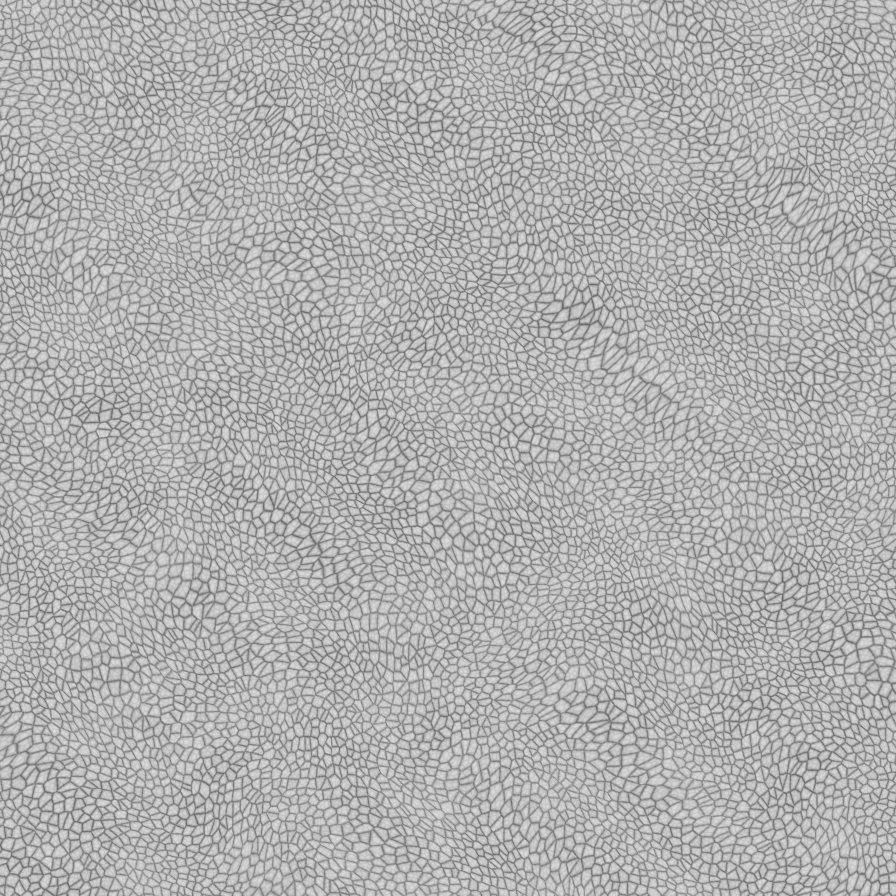
Give the GLSL for this texture, as a Shadertoy shader.

```glsl
// Pale grey pebbled leather: small rounded grains parted by fine dark creases.
// A warped cellular pattern gives the height, a weaker and finer one gives the
// wrinkles, and a light from the upper left embosses both.

const float GRAINS = 96.0;          // grains across the canvas
const float WRINKLE_SCALE = 2.1;    // wrinkle cells per grain
const float WRINKLE_DEPTH = 0.27;
const float CREASE_WIDTH = 0.09;    // in grain units
const float TOP_TONE = 0.838;
const float CREASE_TONE = 0.40;     // darkening at the crease floor
const float RELIEF = 0.21;
const vec2 LIGHT_STEP = vec2(-0.055, 0.06);
const int SAMPLES = 2;              // per pixel side

vec2 hash2(vec2 p) {
    vec3 q = fract(p.xyx * vec3(0.1031, 0.1030, 0.0973));
    q += dot(q, q.yzx + 33.33);
    return fract((q.xx + q.yz) * q.zy);
}

// Slow layered sines, bending the rows of grains
vec2 bend(vec2 uv) {
    vec2 wave = sin(uv.yx * vec2(17.0, 21.0) + vec2(0.4, 2.1) + 2.0 * sin(uv * 9.0));
    wave += 0.5 * sin(uv.yx * vec2(43.0, 37.0) + uv * 29.0 + vec2(1.3, 4.2));
    return 0.011 * wave;
}

// Patches of shallower and deeper creases, around 1
float creaseDepth(vec2 uv) {
    float patches = sin(uv.x * 23.0 + 3.0 * sin(uv.y * 13.0))
                  * sin(uv.y * 29.0 + 2.0 * sin(uv.x * 17.0));
    return 1.0 + 0.16 * patches;
}

// x: distance to the nearest cell border, y: random value of the cell
vec2 cells(vec2 p, float jitter) {
    vec2 base = floor(p);
    vec2 nearest = vec2(9.0), second = vec2(9.0);
    float d1 = 99.0, d2 = 99.0, id = 0.0;
    for (int j = -1; j <= 1; j++) {
        for (int i = -1; i <= 1; i++) {
            vec2 cell = base + vec2(i, j);
            vec2 rnd = hash2(cell);
            vec2 toSeed = cell + 0.5 + jitter * (rnd - 0.5) - p;
            float d = dot(toSeed, toSeed);
            if (d < d1) {
                d2 = d1;
                second = nearest;
                d1 = d;
                nearest = toSeed;
                id = fract(rnd.x * 7.3 + rnd.y * 3.7);
            } else if (d < d2) {
                d2 = d;
                second = toSeed;
            }
        }
    }
    float border = 0.5 * (d2 - d1) / max(length(second - nearest), 0.001);
    return vec2(border, id);
}

float crease(float border, float width) {
    return exp(-border / width);
}

// x: height, 0 on grain tops and negative in creases, y: random value of the grain
vec2 leather(vec2 p, float depth) {
    vec2 grain = cells(p, 0.88);
    vec2 wrinkle = cells(p * WRINKLE_SCALE + 51.7, 1.0);
    float height = -depth * crease(grain.x, CREASE_WIDTH)
                 - WRINKLE_DEPTH * crease(wrinkle.x, CREASE_WIDTH * 1.1);
    return vec2(height, grain.y);
}

float shade(vec2 uv) {
    vec2 p = (uv + bend(uv)) * GRAINS + 40.0;
    float depth = creaseDepth(uv);
    vec2 here = leather(p, depth);
    vec2 away = leather(p - LIGHT_STEP, depth);
    float slope = away.x - here.x;
    float grainTint = 0.045 * (here.y - 0.5);
    return TOP_TONE + CREASE_TONE * here.x + RELIEF * slope + grainTint;
}

void mainImage(out vec4 fragColor, in vec2 fragCoord) {
    // Average a small grid of samples to smooth the creases
    float tone = 0.0;
    for (int j = 0; j < SAMPLES; j++) {
        for (int i = 0; i < SAMPLES; i++) {
            vec2 offset = (vec2(i, j) + 0.5) / float(SAMPLES) - 0.5;
            tone += shade((fragCoord + offset) / iResolution.y);
        }
    }
    tone /= float(SAMPLES * SAMPLES);
    fragColor = vec4(vec3(clamp(tone, 0.40, 0.87)), 1.0);
}
```
